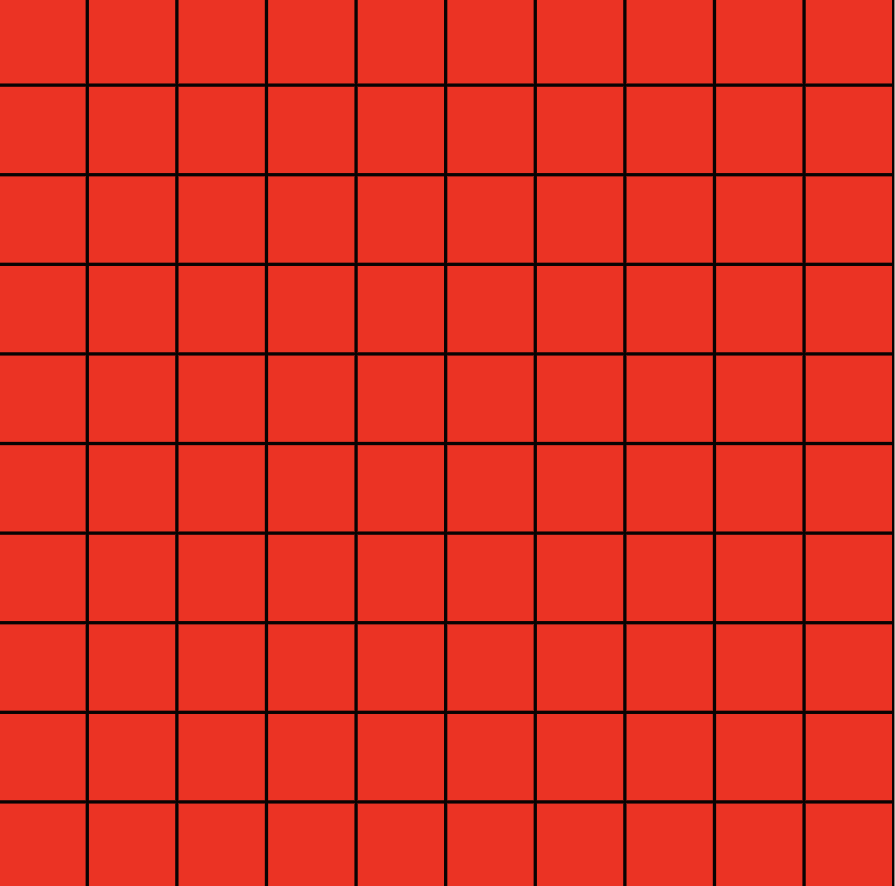
Give the GLSL for this pattern, as a Shadertoy shader.

```glsl
// Distance from p to the nearest grid line, per axis
vec2 gridDistance(vec2 p, float spacing) {
    return abs(fract(p / spacing + 0.5) - 0.5) * spacing;
}

void mainImage(out vec4 fragColor, in vec2 fragCoord) {
    float pixel = 1.0 / iResolution.x;

    // Canvas widths, measured from the upper left corner
    vec2 p = vec2(fragCoord.x, iResolution.y - fragCoord.y) * pixel;

    // Thin square grid, offset so the first cells are slightly cropped
    vec2 d = gridDistance(p - vec2(0.0974, 0.0950), 0.1);
    vec2 lines = clamp((0.00185 - d) / pixel + 0.5, 0.0, 1.0);
    float ink = max(lines.x, lines.y);

    vec3 red = vec3(0.92, 0.20, 0.14);
    vec3 black = vec3(0.03, 0.01, 0.01);
    vec3 color = mix(red, black, ink);

    // Pale sliver beyond the last vertical line
    float margin = clamp((p.x - 0.9982) / pixel + 0.5, 0.0, 1.0);
    color = mix(color, vec3(0.93, 0.82, 0.81), margin);

    fragColor = vec4(color, 1.0);
}
```
